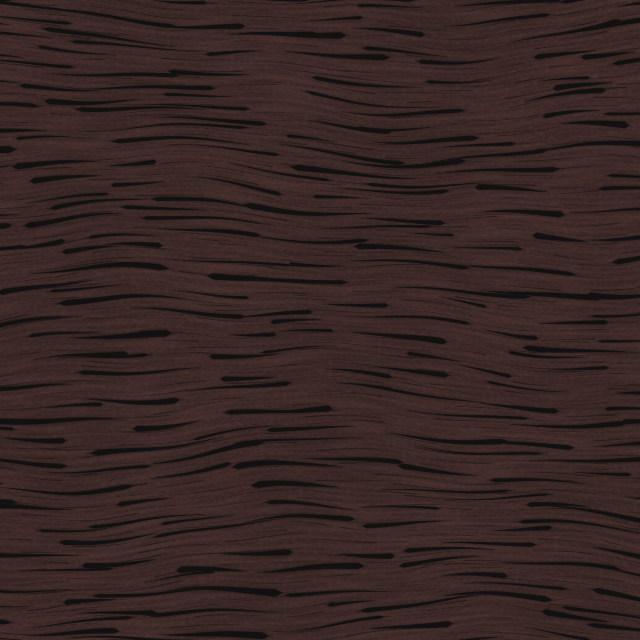
Write a WebGL 1 fragment shader that draws this texture.

```glsl
precision highp float;

uniform vec2 u_resolution;

const vec3 CRACK_COLOR = vec3(0.072, 0.065, 0.066);
const vec3 WOOD_DARK = vec3(0.195, 0.134, 0.126);
const vec3 WOOD_LIGHT = vec3(0.285, 0.192, 0.180);

const vec2 CRACK_CELL = vec2(0.150, 0.030);
const vec2 SLIT_CELL = vec2(0.110, 0.017);
const float CRACK_HALF_WIDTH = 0.0055;
const float SLIT_HALF_WIDTH = 0.0017;
const float MAX_TILT = 0.10;
const float SLIT_STRENGTH = 0.55;

const vec2 PORE_SCALE = vec2(130.0, 230.0);
const vec2 FIBRE_SCALE = vec2(9.0, 170.0);
const float PORE_CONTRAST = 0.45;
const float FIBRE_CONTRAST = 0.65;
const float EDGE_SOFTNESS = 0.0011;
const float TAU = 6.28318;

vec2 hash2(vec2 p) {
  vec3 a = fract(p.xyx * vec3(0.1031, 0.1030, 0.0973));
  a += dot(a, a.yzx + 33.33);
  return fract((a.xx + a.yz) * a.zy);
}

// Distance to the nearest scattered point
float cellular(vec2 p) {
  vec2 id = floor(p);
  float nearest = 4.0;
  for (int j = -1; j <= 1; j++) {
    for (int i = -1; i <= 1; i++) {
      vec2 cell = id + vec2(float(i), float(j));
      vec2 offset = cell + hash2(cell) - p;
      nearest = min(nearest, dot(offset, offset));
    }
  }
  return sqrt(nearest);
}

// Bends the grain with layered sines
vec2 bendGrain(vec2 p) {
  float bend = 0.017 * sin(TAU * (0.85 * p.x + 0.70 * p.y) + 0.6);
  bend += 0.007 * sin(TAU * (1.90 * p.x - 1.60 * p.y) + 2.1);
  bend += 0.0022 * sin(TAU * (4.70 * p.x + 3.10 * p.y));
  return vec2(p.x, p.y + bend);
}

// Signed distance to slivers with one blunt and one tapered end
float crackDistance(vec2 p, vec2 size, float halfWidth, float seed) {
  vec2 id = floor(p / size);
  float d = 1.0;
  for (int j = -1; j <= 1; j++) {
    for (int i = -1; i <= 1; i++) {
      vec2 cell = id + vec2(float(i), float(j));
      vec2 place = hash2(cell + seed);
      vec2 shape = hash2(cell + seed + 57.3);
      vec2 pose = hash2(cell + seed + 121.7);

      vec2 center = (cell + 0.5 + (place - 0.5) * vec2(1.0, 0.75)) * size;
      vec2 q = p - center;
      q.y -= q.x * (pose.x - 0.5) * MAX_TILT;
      q.x *= pose.y < 0.5 ? -1.0 : 1.0;

      float halfLength = size.x * mix(0.25, 0.74, shape.x);
      float along = clamp(0.5 + 0.5 * q.x / halfLength, 0.0, 1.0);
      float taper = pow(along, 0.6) * smoothstep(0.0, 0.09, 1.0 - along);
      float width = halfWidth * mix(0.5, 1.05, shape.y) * taper - 0.0005;
      d = min(d, max(abs(q.y) - width, abs(q.x) - halfLength));
    }
  }
  return d;
}

void main() {
  vec2 uv = gl_FragCoord.xy / u_resolution.y;
  vec2 p = bendGrain(uv);
  float soft = max(EDGE_SOFTNESS, 0.7 / u_resolution.y);

  // Wood body: fine pores, long fibres and broad shading
  float pores = cellular(p * PORE_SCALE) - 0.45;
  float fibres = cellular(p * FIBRE_SCALE + 31.0) - 0.45;
  float broad = sin(TAU * (1.3 * p.x + 2.4 * p.y))
              * sin(TAU * (0.8 * p.x - 3.1 * p.y) + 1.0);
  float tone = 0.54 + PORE_CONTRAST * pores + FIBRE_CONTRAST * fibres
             + 0.10 * broad;
  vec3 color = mix(WOOD_DARK, WOOD_LIGHT, clamp(tone, 0.0, 1.0));

  // Thin slits between the main cracks
  float slit = crackDistance(p, SLIT_CELL, SLIT_HALF_WIDTH, 211.0);
  float slitMask = 1.0 - smoothstep(-soft, soft, slit);
  color = mix(color, CRACK_COLOR, SLIT_STRENGTH * slitMask);

  // Main cracks with a faint shaded rim
  float crack = crackDistance(p, CRACK_CELL, CRACK_HALF_WIDTH, 17.0);
  color *= 1.0 - 0.12 * (1.0 - smoothstep(0.0, 0.004, crack));
  color = mix(color, CRACK_COLOR, 1.0 - smoothstep(-soft, soft, crack));

  gl_FragColor = vec4(color, 1.0);
}
```
